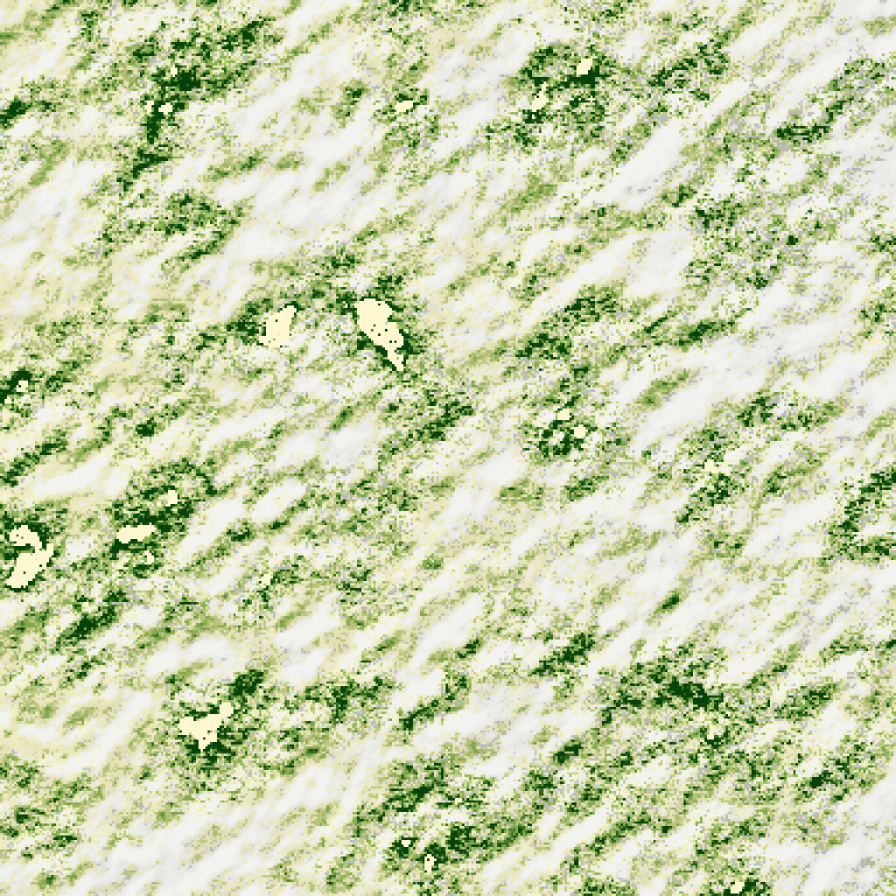
Reproduce this texture procedurally as a WebGL 1 fragment shader.

```glsl
precision highp float;
// Speckled relief map: pale uplands, grainy green slopes and dark hollows with flat cream floors.

uniform vec2 u_resolution;

#define CELLS 384.0                  // grains across the canvas
#define STREAK_ANGLE 0.70            // direction of the ridges, radians
#define BASIN_SCALE vec2(11.0, 14.0) // hollows, along and across the ridges
#define RIDGE_SCALE vec2(19.0, 38.0)
#define GRAIN_SCALE vec2(0.45, 0.8)
#define BASIN_WEIGHT 0.40
#define RIDGE_WEIGHT 0.52
#define PIT_LEVEL -2.3               // basin depth where the floor turns flat

const vec3 DEEP_GREEN  = vec3(0.02, 0.27, 0.03);
const vec3 DARK_GREEN  = vec3(0.22, 0.44, 0.14);
const vec3 LEAF_GREEN  = vec3(0.53, 0.69, 0.31);
const vec3 OLIVE       = vec3(0.75, 0.79, 0.50);
const vec3 CREAM       = vec3(0.92, 0.91, 0.74);
const vec3 PALE_GREY   = vec3(0.915, 0.915, 0.905);
const vec3 SHADOW_GREY = vec3(0.73, 0.74, 0.71);
const vec3 PIT_CREAM   = vec3(1.0, 0.97, 0.81);

float hash(vec2 p) {
  vec3 q = fract(p.xyx * 0.1031);
  q += dot(q, q.yzx + 33.33);
  return fract((q.x + q.y) * q.z);
}

// Value noise scaled to zero mean and about unit deviation
float noise(vec2 p) {
  vec2 i = floor(p);
  vec2 f = fract(p);
  f = f * f * (3.0 - 2.0 * f);
  float low = mix(hash(i), hash(i + vec2(1.0, 0.0)), f.x);
  float high = mix(hash(i + vec2(0.0, 1.0)), hash(i + 1.0), f.x);
  return (mix(low, high, f.y) - 0.5) / 0.2145;
}

float fbm(vec2 p) {
  float sum = 0.0;
  float power = 0.0;
  float amplitude = 1.0;
  for (int i = 0; i < 4; i++) {
    sum += amplitude * noise(p);
    power += amplitude * amplitude;
    amplitude *= 0.6;
    p = p * 2.03 + vec2(17.3, 9.1);
  }
  return sum / sqrt(power);
}

// Colour steps from dark slopes to pale uplands
vec3 palette(float tone, float warmth, float shadow) {
  vec3 grey = mix(PALE_GREY, SHADOW_GREY, shadow);
  float greyLevel = 0.25 + warmth;
  vec3 color = mix(DEEP_GREEN, DARK_GREEN, smoothstep(-2.3, -1.75, tone));
  color = mix(color, LEAF_GREEN, smoothstep(-1.8, -1.4, tone));
  color = mix(color, OLIVE, smoothstep(-1.15, -0.75, tone));
  color = mix(color, CREAM, smoothstep(-0.58, -0.22, tone));
  return mix(color, grey, smoothstep(greyLevel - 0.08, greyLevel + 0.08, tone));
}

vec3 terrain(vec2 uv) {
  vec2 cell = floor(uv * CELLS);
  vec2 p = (cell + 0.5) / CELLS;
  float c = cos(STREAK_ANGLE);
  float s = sin(STREAK_ANGLE);
  vec2 along = vec2(c * p.x + s * p.y, c * p.y - s * p.x);

  // Scattered hollows, shallower toward the right
  float basin = fbm(along * BASIN_SCALE + vec2(41.0, 63.0)) + 0.4 * (p.x - 0.5);

  // Side-lit ridges: height difference across the light direction
  vec2 q = along * RIDGE_SCALE + vec2(80.0, 120.0);
  float ridge = fbm(q) - fbm(q + vec2(0.15, 0.6));

  // Grain, strongest on low slopes and toward the right
  float grain = 0.8 * noise(cell * GRAIN_SCALE + 7.0) + 2.0 * (hash(cell + 3.0) - 0.5);
  float rough = 0.25 + 0.55 * (1.0 - smoothstep(-1.1, 0.8, basin)) + 0.2 * p.x;

  float tone = BASIN_WEIGHT * basin + RIDGE_WEIGHT * ridge + rough * grain;
  tone -= 1.0 * (1.0 - smoothstep(-2.2, -1.4, basin));

  float warmth = 0.15 * noise(p * 6.0 + 30.0) + 0.4 * (0.5 - p.x) + 0.6 * (hash(cell + 91.0) - 0.5);
  float shadow = smoothstep(0.5, 1.1, rough * grain - 0.45 * ridge);
  vec3 color = palette(tone, warmth, shadow);
  color *= 1.0 + 0.025 * clamp(ridge, -1.5, 1.5);

  // Flat floors, with a few dark grains left on them
  float pit = step(basin, PIT_LEVEL) * step(0.02, hash(cell + 55.0));
  return mix(color, PIT_CREAM, pit);
}

void main() {
  // Four samples per pixel smooth the grain edges at any canvas size
  vec3 color = vec3(0.0);
  for (int i = 0; i < 4; i++) {
    float k = float(i);
    vec2 offset = vec2(mod(k, 2.0), floor(k * 0.5)) * 0.5 - 0.25;
    color += terrain((gl_FragCoord.xy + offset) / u_resolution);
  }
  gl_FragColor = vec4(color * 0.25, 1.0);
}
```
